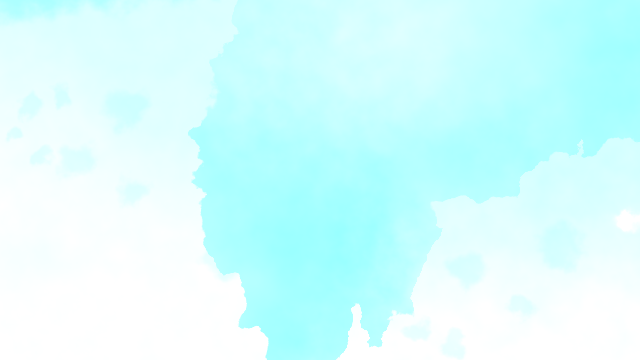
Reproduce this background procedurally as a WebGL 2 fragment shader.

```glsl
#version 300 es
precision highp float;
// Watercolour sky: a cyan wash seen between two ragged white clouds.
// Soft blobs tint the sky, summed smoothsteps trace the cloud outlines,
// and gradient noise frays the edges and mottles the pigment.
uniform vec2 u_resolution;
out vec4 fragColor;

vec2 hashGradient(vec2 cell) {
  vec3 h = fract(vec3(cell.xyx) * vec3(0.1031, 0.1030, 0.0973));
  h += dot(h, h.yzx + 33.33);
  return fract((h.xx + h.yz) * h.zy) * 2.0 - 1.0;
}

float gradientNoise(vec2 p) {
  vec2 i = floor(p), f = fract(p);
  vec2 u = f * f * f * (f * (f * 6.0 - 15.0) + 10.0);
  vec2 e = vec2(1, 0);
  float low = mix(dot(hashGradient(i), f),
                  dot(hashGradient(i + e), f - e), u.x);
  float high = mix(dot(hashGradient(i + e.yx), f - e.yx),
                   dot(hashGradient(i + 1.0), f - 1.0), u.x);
  return mix(low, high, u.y);
}

float fbm(vec2 p) {
  float sum = 0.0, amplitude = 0.5;
  for (int i = 0; i < 5; i++) {
    sum += amplitude * gradientNoise(p);
    p = mat2(1.6, 1.2, -1.2, 1.6) * p + 7.3;
    amplitude *= 0.5;
  }
  return sum;
}

float blob(vec2 p, vec2 center, vec2 radius) {
  vec2 q = (p - center) / radius;
  return exp(-dot(q, q));
}

// Red level of the open sky; lower is a deeper cyan.
float skyTone(vec2 p) {
  float tone = 0.755;
  tone += 0.10 * blob(p, vec2(1.06, 0.07), vec2(0.33, 0.19));
  tone += 0.03 * blob(p, vec2(0.95, 0.28), vec2(0.35, 0.12));
  tone -= 0.14 * blob(p, vec2(0.92, 0.68), vec2(0.24, 0.27));
  tone -= 0.11 * blob(p, vec2(1.80, 0.18), vec2(0.30, 0.36));
  tone -= 0.06 * blob(p, vec2(1.34, 0.45), vec2(0.20, 0.13));
  tone -= 0.07 * blob(p, vec2(0.60, 0.52), vec2(0.15, 0.28));
  tone -= 0.08 * blob(p, vec2(0.78, 0.96), vec2(0.12, 0.12));
  tone += 0.10 * blob(p, vec2(1.18, 0.78), vec2(0.12, 0.20));
  return tone;
}

// Horizontal place of the left cloud's edge at a given depth.
float leftEdge(float depth) {
  return 0.655 - 0.065 * smoothstep(0.10, 0.18, depth)
       - 0.055 * smoothstep(0.29, 0.38, depth)
       + 0.02 * smoothstep(0.42, 0.52, depth)
       + 0.12 * smoothstep(0.66, 0.82, depth)
       + 0.06 * smoothstep(0.86, 0.98, depth);
}

// Depth of the right cloud's top at a given horizontal place.
float rightTop(float x) {
  return 1.02 - 0.17 * smoothstep(0.93, 0.99, x)
       + 0.13 * smoothstep(1.00, 1.03, x)
       - 0.11 * smoothstep(1.03, 1.10, x)
       - 0.28 * smoothstep(1.13, 1.23, x)
       - 0.04 * smoothstep(1.22, 1.38, x)
       - 0.11 * smoothstep(1.43, 1.50, x)
       - 0.05 * smoothstep(1.63, 1.69, x)
       - 0.04 * exp(-90.0 * abs(x - 1.615));
}

// Thin patches in the clouds: center and radius.
const vec3 patches[13] = vec3[13](
  vec3(0.08, 0.29, 0.032), vec3(0.17, 0.27, 0.032), vec3(0.35, 0.305, 0.060),
  vec3(0.04, 0.37, 0.025), vec3(0.115, 0.44, 0.030), vec3(0.21, 0.45, 0.050),
  vec3(0.37, 0.53, 0.045), vec3(0.61, 0.73, 0.045), vec3(1.30, 0.75, 0.050),
  vec3(1.56, 0.68, 0.060), vec3(1.16, 0.92, 0.032), vec3(1.26, 0.96, 0.032),
  vec3(1.45, 0.85, 0.035));

void main() {
  // Height is one unit; depth runs down from the top edge.
  vec2 p = gl_FragCoord.xy / u_resolution.y;
  p.y = 1.0 - p.y;
  vec2 fray = vec2(fbm(p * 13.0), fbm(p * 13.0 + 41.0));
  vec2 q = p + 0.09 * fray;
  float mottle = fbm(p * 4.0 + 15.0);

  // Cloud masks with frayed borders, crisp in places and blurred in others.
  float soft = 0.003 + 0.04 * max(0.0, fbm(p * 5.0 + 70.0) - 0.06);
  float left = smoothstep(-soft, soft, leftEdge(q.y) - q.x);
  float right = smoothstep(-soft, soft, q.y - rightTop(q.x));
  // A thin arm reaches out from the shoulder of the right cloud.
  float arm = blob(q, vec2(1.30, 0.585), vec2(0.12, 0.035));
  right = max(right, smoothstep(0.45, 0.55, arm));

  // Each cloud pales toward its lower outer corner.
  float leftTone = mix(0.86, 1.0,
      smoothstep(0.0, 0.76, p.y + 0.45 * (0.25 - p.x) + 0.25 * mottle));
  leftTone -= 0.18 * (1.0 - smoothstep(0.0, 0.08, q.y + 0.12 * p.x));
  leftTone -= 0.03 * blob(p, vec2(0.08, 0.70), vec2(0.16, 0.10));
  float rightTone = mix(0.83, 1.0,
      smoothstep(0.42, 0.98, p.y + 0.04 * (p.x - 1.3) + 0.25 * mottle));

  float thin = 0.0;
  for (int i = 0; i < 13; i++) {
    float d = length(q - patches[i].xy) / patches[i].z;
    thin = max(thin, 1.0 - smoothstep(0.55, 1.25, d));
  }

  // Wash the sky, then lay the clouds over it.
  float tone = skyTone(p + 0.10 * fray) + 0.13 * mottle + 0.06 * fray.x;
  tone = mix(tone, leftTone + 0.04 * fray.y - 0.08 * thin, left);
  tone = mix(tone, rightTone + 0.06 * fray.y - 0.08 * thin, right);
  tone += 0.22 * blob(q, vec2(1.745, 0.618), vec2(0.030, 0.014));
  fragColor = vec4(clamp(tone, 0.0, 1.0), 1.0, 1.0, 1.0);
}
```
